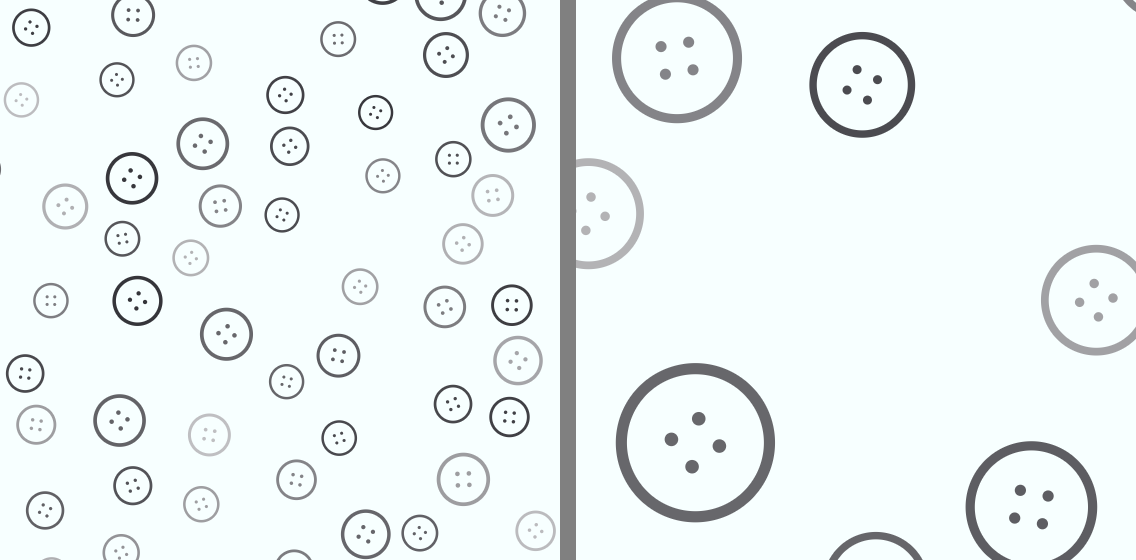
Left, the full canvas; right, a detail of the centre.
Reproduce this pattern procedurally as a WebGL 2 fragment shader.

```glsl
#version 300 es
precision highp float;

uniform vec2 u_resolution;
out vec4 fragColor;

const float GRID = 7.0;
const float TAU = 6.2831853;
const vec3 PAPER = vec3(0.97, 1.0, 1.0);
const vec3 DARK_GRAY = vec3(0.20, 0.20, 0.22);
const vec3 PALE_GRAY = vec3(0.76, 0.76, 0.77);

float hash(vec2 cell, float seed) {
    vec3 q = fract(vec3(cell.xyx + seed * 7.31 + 19.7) * vec3(0.1031, 0.1030, 0.0973));
    q += dot(q, q.yzx + 33.33);
    return fract((q.x + q.y) * q.z);
}

// Scatter: staggered columns with a strong jitter
vec2 buttonCentre(vec2 cell) {
    vec2 jitter = vec2(hash(cell, 1.0), hash(cell, 2.0)) - 0.5;
    float stagger = 0.5 * mod(cell.x, 2.0);
    return cell + 0.5 + vec2(0.0, stagger) + 0.7 * jitter;
}

float buttonRadius(vec2 cell) {
    return mix(0.22, 0.355, pow(hash(cell, 3.0), 1.7));
}

// A button gives way to any crowding neighbour of higher priority
bool isCrowdedOut(vec2 cell, vec2 centre, float radius) {
    float priority = hash(cell, 4.0);
    for (int y = -1; y <= 1; y++) {
        for (int x = -1; x <= 1; x++) {
            vec2 other = cell + vec2(x, y);
            float room = radius + buttonRadius(other) + 0.06;
            if (hash(other, 4.0) > priority && distance(centre, buttonCentre(other)) < room) {
                return true;
            }
        }
    }
    return false;
}

vec2 rotate(vec2 p, float angle) {
    float c = cos(angle);
    float s = sin(angle);
    return vec2(c * p.x - s * p.y, s * p.x + c * p.y);
}

// Signed distance to a unit button: a rim and four holes
float buttonDistance(vec2 p) {
    float rim = abs(length(p) - 0.93) - 0.07;
    float holes = length(abs(p) - 0.215) - 0.085;
    return min(rim, holes);
}

float coverage(float dist, float pixel) {
    return clamp(0.5 - dist / pixel, 0.0, 1.0);
}

vec3 drawButton(vec3 base, vec2 p, vec2 cell, float pixel) {
    vec2 centre = buttonCentre(cell);
    float radius = buttonRadius(cell);
    vec2 local = p - centre;
    if (length(local) > radius + pixel || isCrowdedOut(cell, centre, radius)) {
        return base;
    }
    vec2 turned = rotate(local, TAU * hash(cell, 5.0)) / radius;
    vec3 ink = mix(DARK_GRAY, PALE_GRAY, hash(cell, 6.0));
    return mix(base, ink, coverage(buttonDistance(turned) * radius, pixel));
}

void main() {
    vec2 p = GRID * gl_FragCoord.xy / u_resolution.y;
    float pixel = GRID / u_resolution.y;
    vec3 color = PAPER;
    for (int y = -1; y <= 1; y++) {
        for (int x = -1; x <= 1; x++) {
            color = drawButton(color, p, floor(p) + vec2(x, y), pixel);
        }
    }
    fragColor = vec4(color, 1.0);
}
```
